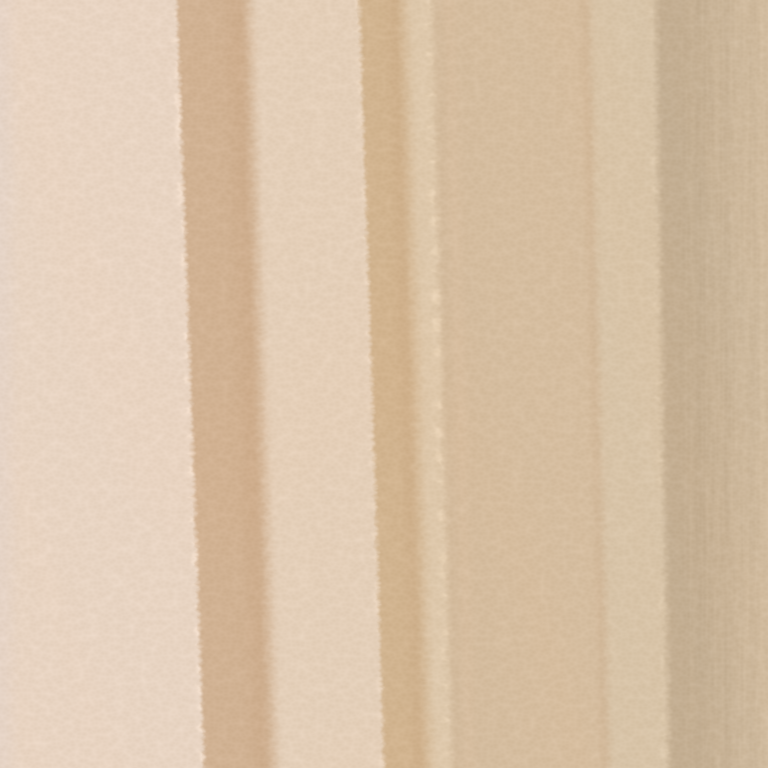
Give the GLSL for this texture, as a WebGL 1 fragment shader.

```glsl
precision highp float;
// Soft vertical folds of cream cloth, leaning slightly, with a fine woven grain.
uniform vec2 u_resolution;

const vec3 CREAM = vec3(0.912, 0.833, 0.762);
const vec3 CREAM_WARM = vec3(0.897, 0.814, 0.726);
const vec3 SHADOW = vec3(0.822, 0.700, 0.578);
const vec3 SHADOW_GOLD = vec3(0.824, 0.708, 0.565);
const vec3 STRIP = vec3(0.872, 0.785, 0.672);
const vec3 SAND = vec3(0.840, 0.745, 0.628);
const vec3 PALE_SAND = vec3(0.850, 0.770, 0.660);
const vec3 TAUPE = vec3(0.770, 0.686, 0.575);

vec2 hash2(vec2 p) {
  vec2 q = vec2(dot(p, vec2(127.1, 311.7)), dot(p, vec2(269.5, 183.3)));
  return fract(sin(q) * 43758.55);
}

// Cellular noise: distance to the nearest scattered point, centred on zero
float cellular(vec2 p) {
  vec2 cell = floor(p);
  vec2 f = p - cell;
  float nearest = 2.0;
  for (int j = -1; j <= 1; j++) {
    for (int i = -1; i <= 1; i++) {
      vec2 o = vec2(float(i), float(j));
      vec2 d = o + hash2(cell + o) - f;
      nearest = min(nearest, dot(d, d));
    }
  }
  return sqrt(nearest) - 0.48;
}

// Layered sines: an irregular wave along one axis
float waves(float t, float phase) {
  float sum = 0.0;
  float amp = 0.5;
  for (int i = 0; i < 4; i++) {
    sum += amp * sin(t + phase);
    t *= 1.83;
    phase = phase * 1.7 + 1.3;
    amp *= 0.65;
  }
  return sum;
}

// Signed distance right of a leaning crease from its foot to its top
float crease(vec2 p, float foot, float top) {
  return p.x - mix(foot, top, p.y);
}

float step_soft(float d, float width) {
  return smoothstep(-width, width, d);
}

float ridge(float d, float width) {
  return exp(-d * d / (width * width));
}

// Shade that fades away to the right of a crease
float falloff(float d, float width) {
  return step_soft(d, 0.006) * exp(-max(d, 0.0) / width);
}

// Panels and creases; breaks (0 to 1) interrupts the thin bright rims
vec3 folds(vec2 p, float breaks) {
  float d1 = crease(p, 0.266, 0.230);
  float d2 = crease(p, 0.357, 0.324);
  float d3 = crease(p, 0.500, 0.468);
  float d4 = crease(p, 0.559, 0.526);
  float d5 = crease(p, 0.589, 0.563);
  float d6 = crease(p, 0.792, 0.766);
  float d7 = crease(p, 0.871, 0.853);

  // Flat tones of the panels, from left to right
  vec3 c = CREAM;
  c = mix(c, SHADOW, step_soft(d1, 0.0045));
  c = mix(c, CREAM_WARM, step_soft(d2, 0.014));
  c = mix(c, SHADOW_GOLD, step_soft(d3, 0.0045));
  c = mix(c, STRIP, step_soft(d4, 0.014));
  c = mix(c, SAND, step_soft(d5, 0.008));
  c = mix(c, PALE_SAND, step_soft(d6, 0.012));
  c = mix(c, TAUPE, step_soft(d7, 0.008));

  // Broken bright rims and warm lines along the creases
  float rims = ridge(d1 + 0.004, 0.004) + 0.6 * ridge(d3 + 0.004, 0.004);
  rims += ridge(d5 + 0.006, 0.006) + 0.5 * ridge(d7 + 0.006, 0.005);
  c += 0.040 * breaks * rims;
  c -= vec3(0.012, 0.018, 0.022) * ridge(d2 + 0.016, 0.016);
  c -= vec3(0.010, 0.014, 0.014) * ridge(d4 + 0.014, 0.010);
  c -= vec3(0.016, 0.024, 0.028) * ridge(d6 + 0.004, 0.007);

  // Broad shading across the panels
  c -= vec3(0.014, 0.017, 0.019) * falloff(d5, 0.035);
  c += vec3(0.012, 0.008, 0.008) * ridge(d5 - 0.022, 0.009);
  c += vec3(0.050, 0.050, 0.050) * smoothstep(0.02, 0.15, d7);
  c += vec3(-0.010, -0.002, 0.014) * (1.0 - smoothstep(0.0, 0.03, p.x));
  return c;
}

void main() {
  vec2 p = gl_FragCoord.xy / u_resolution;

  // Finely frayed outline of the creases
  float fray = cellular(p * vec2(90.0, 150.0) + 5.0);
  float breaks = smoothstep(-0.05, 0.25, cellular(p * vec2(30.0, 62.0) + 31.0));
  vec3 color = folds(p + vec2(0.005 * fray, 0.0), breaks);

  // Short upright threads in the rightmost panel
  float threads = cellular(p * vec2(150.0, 13.0)) + 0.4 * waves(p.x * 190.0, 0.7);
  color += 0.022 * threads * smoothstep(0.865, 0.91, p.x);

  // Woven grain and a slow drift of tint
  float grain = 0.026 * cellular(p * vec2(140.0, 185.0));
  grain += 0.022 * cellular(p * vec2(58.0, 88.0) + 17.0);
  float drift = waves(p.y * 7.0 + 2.0 * sin(p.x * 8.0), p.x * 11.0);
  color += grain * vec3(0.9, 1.0, 1.2) + drift * vec3(0.002, -0.001, -0.003);

  gl_FragColor = vec4(clamp(color, 0.0, 1.0), 1.0);
}
```
